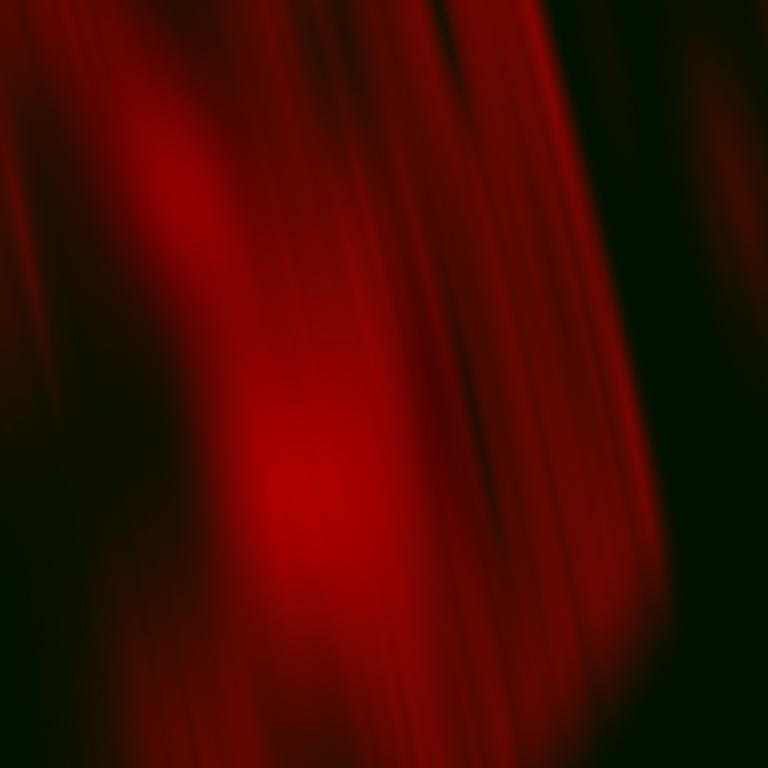
Give the GLSL for this background, as a Shadertoy shader.

```glsl
// Soft red drapery leaning across a green-black ground.
// Sheared gaussian glows set the large shapes; noise stretched along
// the curved lean of the cloth adds the fine fibres.

float hash(vec2 p) {
    vec3 q = fract(vec3(p.xyx) * 0.1031);
    q += dot(q, q.yzx + 33.33);
    return fract((q.x + q.y) * q.z);
}

float noise(vec2 p) {
    vec2 cell = floor(p), f = fract(p);
    f = f * f * (3.0 - 2.0 * f);
    return mix(mix(hash(cell), hash(cell + vec2(1, 0)), f.x),
               mix(hash(cell + vec2(0, 1)), hash(cell + vec2(1, 1)), f.x), f.y);
}

// Gaussian spot whose axis drifts sideways by lean per unit of descent
float glow(vec2 p, vec2 centre, vec2 size, float lean) {
    vec2 q = p - centre;
    q.x -= lean * q.y;
    q /= size;
    return exp(-dot(q, q));
}

// Thin line at one place across the cloth, fading along its length
float crease(vec2 cloth, float place, float width, float middle, float reach) {
    return glow(cloth, vec2(place, middle), vec2(width, reach), 0.0);
}

void mainImage(out vec4 fragColor, in vec2 fragCoord) {
    vec2 uv = fragCoord / iResolution.xy;
    vec2 p = vec2(uv.x, 1.0 - uv.y);               // y measured down from the top
    vec2 cloth = vec2(p.x - 0.25 * p.y + 0.04 * p.y * p.y, p.y);

    // Fibres along the cloth
    float fibre = 0.6 * noise(cloth * vec2(34.0, 2.2) + 7.0)
                + 0.4 * noise(cloth * vec2(85.0, 3.0) + 31.0) - 0.5;

    // Brown sheet with a crisp right edge and a faded lower corner
    float sheet = smoothstep(0.20, 0.36, cloth.x)
                * (1.0 - smoothstep(0.685, 0.722 + 0.02 * p.y, cloth.x))
                * (1.0 - smoothstep(0.07, 0.38, p.y - 0.72 + 1.6 * (p.x - 0.75)));
    float red = 0.345 * sheet;

    // Folds and bright ridges in the sheet
    red -= 0.19 * glow(p, vec2(0.43, 0.07), vec2(0.055, 0.17), 0.15);
    red -= 0.27 * crease(cloth, 0.570, 0.014, 0.02, 0.14);
    red -= 0.17 * crease(cloth, 0.495, 0.011, 0.57, 0.20);
    red += 0.07 * crease(cloth, 0.475, 0.016, 0.48, 0.20);
    red += 0.13 * crease(cloth, 0.684, 0.013, 0.05, 0.28);
    red += 0.10 * crease(cloth, 0.700, 0.011, 0.54, 0.16);

    // Side glows
    red += 0.30 * glow(p, vec2(0.09, 0.0), vec2(0.10, 0.15), 0.3);
    red += 0.20 * glow(p, vec2(-0.02, 0.12), vec2(0.06, 0.26), 0.1);
    red += 0.09 * glow(p, vec2(0.0, 0.40), vec2(0.16, 0.20), 0.0);
    red += 0.15 * glow(p, vec2(0.030, 0.30), vec2(0.011, 0.17), 0.19);
    red += 0.37 * glow(p, vec2(0.27, 1.0), vec2(0.12, 0.27), 0.15);
    red += 0.21 * glow(p, vec2(0.965, 0.25), vec2(0.055, 0.19), 0.22);
    red += 0.06 * glow(p, vec2(0.785, 0.06), vec2(0.025, 0.14), 0.2);
    red += 0.09 * glow(p, vec2(1.0, 0.0), vec2(0.025, 0.10), 0.2);
    red *= 1.0 + 0.55 * fibre;

    // Upper band and flat-topped central blaze
    float band = glow(p, vec2(0.235, 0.25), vec2(0.105, 0.22), 0.33);
    vec2 q = p - vec2(0.41, 0.63);
    q.x -= 0.12 * q.y;
    float core = exp(-pow(abs(q.x) / 0.14, 4.0) - q.y * q.y / 0.09);
    float shade = glow(p, vec2(0.566, 0.54), vec2(0.042, 0.19), 0.15);
    red = mix(red, 0.56, band);
    red = mix(red, 0.64 + 0.04 * glow(p, vec2(0.40, 0.66), vec2(0.08, 0.12), 0.1), core);
    red -= 0.10 * shade;
    red *= 1.0 + 0.10 * fibre;
    red = max(red, 0.0);

    // Green shows only where the red is weak
    float green = 0.07 * max(0.0, 1.0 - red / 0.62) * (1.0 - 0.75 * max(shade, band));
    vec3 colour = vec3(red + 0.005, green, 0.0);
    colour += (hash(fragCoord) - 0.5) / 255.0;     // dither against banding
    fragColor = vec4(clamp(colour, 0.0, 1.0), 1.0);
}
```
